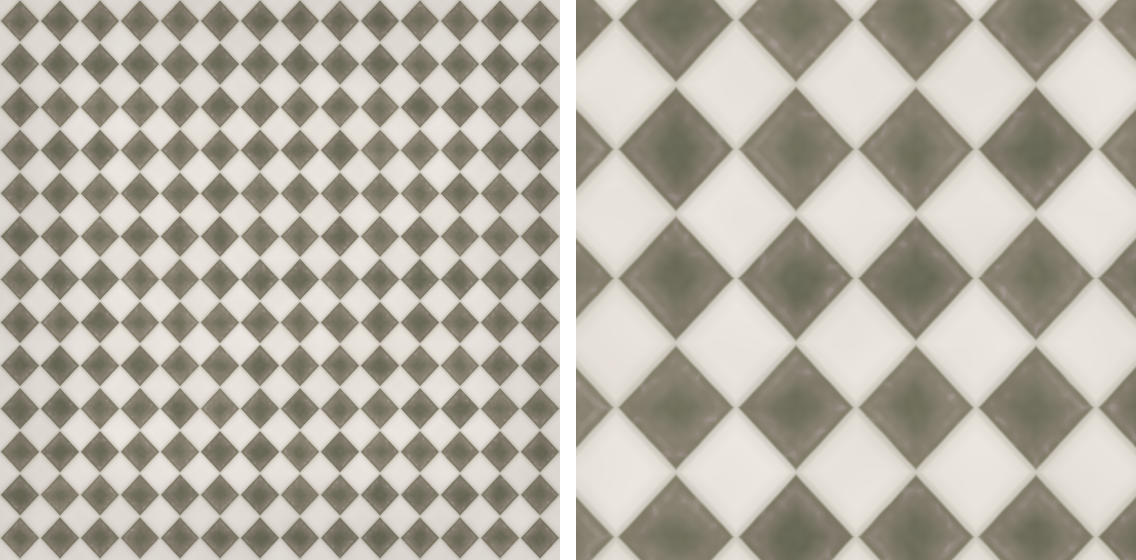
Left: the whole. Right: its middle third, enlarged.
This pattern is drawn by a WebGL 2 fragment shader. Its source:

```glsl
#version 300 es
precision highp float;
// Checker of glazed olive diamonds and ivory tiles, softly worn and unevenly fired.

#define GRID vec2(14.0, 13.0)   // diamonds across and down
#define ROW_SHIFT 0.012         // upward offset, in cells
#define DIAMOND_SIZE 0.955      // 1.0 makes the tips touch
#define EDGE_SOFTNESS 0.045
#define RIM_POSITION 0.76       // centre of the pale glaze ring
#define TILE_VARIATION 0.035
#define MOTTLE 0.05
#define VIGNETTE 0.055

uniform vec2 u_resolution;
out vec4 outColor;

const vec3 OLIVE_CORE = vec3(0.435, 0.432, 0.360);
const vec3 OLIVE_BODY = vec3(0.515, 0.488, 0.430);
const vec3 GLAZE_RIM  = vec3(0.565, 0.535, 0.480);
const vec3 OLIVE_LINE = vec3(0.500, 0.485, 0.395);
const vec3 IVORY      = vec3(0.912, 0.892, 0.865);
const vec3 IVORY_EDGE = vec3(0.815, 0.795, 0.755);

float hash(vec2 p) {
  vec3 q = fract(vec3(p.xyx) * 0.1031);
  q += dot(q, q.yzx + 33.33);
  return fract((q.x + q.y) * q.z);
}

vec2 gradient(vec2 p) {
  float a = 6.28319 * hash(p);
  return vec2(cos(a), sin(a));
}

// Gradient noise, roughly -0.7 to 0.7.
float noise(vec2 p) {
  vec2 i = floor(p), f = fract(p);
  vec2 u = f * f * f * (f * (f * 6.0 - 15.0) + 10.0);
  vec2 e = vec2(1.0, 0.0);
  float low  = mix(dot(gradient(i), f), dot(gradient(i + e), f - e), u.x);
  float high = mix(dot(gradient(i + e.yx), f - e.yx),
                   dot(gradient(i + e.xx), f - e.xx), u.x);
  return mix(low, high, u.y);
}

// r is 0 at the diamond centre and 1 at its cell boundary.
vec3 oliveTile(float r, vec2 local, vec2 id, vec2 p) {
  float tone = hash(id + 7.0) - 0.5;
  float cloud = noise(p * 2.6 + 31.0);
  float grain = noise(p * 11.0 + 5.0);

  // Darker glaze pools in a rounded, slightly wandering core.
  float pool = mix(r, 2.0 * length(local), 0.4) + 0.16 * cloud + 0.1 * tone;
  vec3 c = mix(OLIVE_CORE, OLIVE_BODY, smoothstep(0.18, 0.62, pool));

  // Pale ring, broken by wear and stronger on the lower sides.
  float ring = 1.0 - smoothstep(0.02, 0.13, abs(r - RIM_POSITION + 0.04 * cloud));
  float wear = clamp(0.45 + cloud + 0.5 * grain - 0.4 * local.y, 0.0, 1.0);
  c = mix(c, GLAZE_RIM, ring * wear);
  c = mix(c, OLIVE_LINE, 0.7 * smoothstep(0.83, 0.92, r));

  // Small mauve flecks gather along the ring.
  float fleck = smoothstep(0.22, 0.5, grain) * smoothstep(0.5, 0.75, r);
  c += fleck * vec3(0.035, 0.025, 0.05);
  c += MOTTLE * (0.5 * cloud + 0.4 * grain);
  return c + TILE_VARIATION * tone * vec3(1.0, 0.9, 0.8);
}

// s is 0 at the ivory centre and grows to 1 at its edge.
vec3 ivoryTile(float s, vec2 id, vec2 p) {
  float tone = hash(id + 53.0) - 0.5;
  float cloud = noise(p * 1.8 + 70.0);
  float shade = 0.25 * smoothstep(0.55, 0.85, s) + 0.75 * smoothstep(0.84, 1.0, s);
  vec3 c = mix(IVORY, IVORY_EDGE, shade);
  return c + 0.02 * cloud + 0.6 * TILE_VARIATION * tone * vec3(0.8, 0.9, 1.1);
}

void main() {
  vec2 uv = gl_FragCoord.xy / u_resolution;
  vec2 p = uv * GRID - vec2(0.0, ROW_SHIFT);
  vec2 local = fract(p) - 0.5;
  float r = 2.0 * (abs(local.x) + abs(local.y));

  // Olive tiles sit at cell centres, ivory tiles at cell corners.
  vec3 olive = oliveTile(r, local, floor(p), p);
  vec3 ivory = ivoryTile(2.0 - r, floor(p + 0.5), p);

  // Soft, slightly uneven joint between the two glazes.
  float pixel = 1.4 * length(GRID / u_resolution);
  float blur = max(EDGE_SOFTNESS, pixel);
  float edge = r - DIAMOND_SIZE + 0.015 * noise(p * 5.0);
  vec3 color = mix(olive, ivory, smoothstep(-blur, blur, edge));

  // Gentle darkening toward the canvas border.
  vec2 q = abs(uv - 0.5) * 2.0;
  float border = max(q.x, q.y);
  color *= 1.0 - VIGNETTE * smoothstep(0.55, 1.0, border);
  outColor = vec4(clamp(color, 0.0, 1.0), 1.0);
}
```
